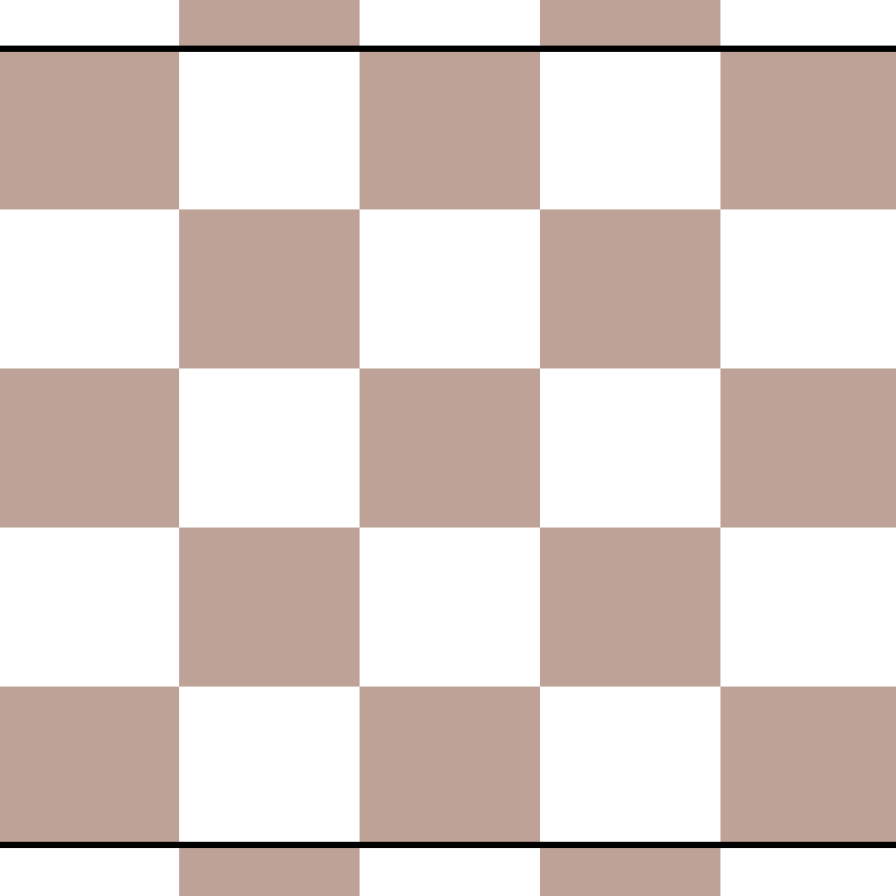
A Shadertoy shader for this pattern:

```glsl
// Two-tone checkerboard of slightly wide cells, crossed by two thin black rules.
// A triangle wave per axis gives the signed distance to the nearest cell edge;
// the product of both smoothed signs selects the tone.
#define CELL_SIZE vec2(0.2014, 0.1775)
#define BOARD_CENTER vec2(0.502, 0.5)
#define RULE_CENTER 0.5013
#define RULE_OFFSET 0.4443
#define RULE_WIDTH 0.0070
#define TAN_COLOR vec3(0.75, 0.635, 0.592)
#define WHITE_COLOR vec3(1.0)
#define RULE_COLOR vec3(0.0)

// Coverage of the tan cells, with the cell at BOARD_CENTER being tan.
float checkerCoverage(vec2 uv, vec2 pixel) {
    vec2 cell = (uv - BOARD_CENTER) / CELL_SIZE;
    vec2 edgeDistance = (0.5 - abs(mod(cell + 1.0, 2.0) - 1.0)) * CELL_SIZE;
    vec2 side = clamp(2.0 * edgeDistance / pixel, -1.0, 1.0);
    return 0.5 + 0.5 * side.x * side.y;
}

// Coverage of the two horizontal rules, mirrored about RULE_CENTER.
float ruleCoverage(float y, float pixel) {
    float lineDistance = abs(abs(y - RULE_CENTER) - RULE_OFFSET) - 0.5 * RULE_WIDTH;
    return clamp(0.5 - lineDistance / pixel, 0.0, 1.0);
}

void mainImage(out vec4 fragColor, in vec2 fragCoord) {
    vec2 uv = fragCoord / iResolution.xy;
    vec2 pixel = 1.0 / iResolution.xy;

    // Board first, rules on top
    vec3 color = mix(WHITE_COLOR, TAN_COLOR, checkerCoverage(uv, pixel));
    color = mix(color, RULE_COLOR, ruleCoverage(uv.y, pixel.y));
    fragColor = vec4(color, 1.0);
}
```
